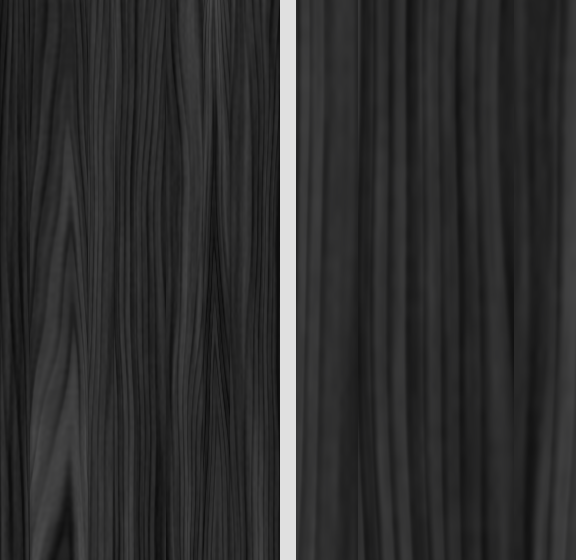
Left, the full canvas; right, a detail of the centre.
This texture is drawn by a Shadertoy shader. Its source:

```glsl
const float STRIPS = 7.0;
const vec3 TINT = vec3(1.0, 1.0, 1.005);

float hash(vec2 p) {
    p = fract(p * vec2(0.1031, 0.1173));
    p += dot(p, p.yx + 33.33);
    return fract((p.x + p.y) * p.x * 7.13);
}

float noise(vec2 p) {
    vec2 i = floor(p);
    vec2 f = fract(p);
    f = f * f * (3.0 - 2.0 * f);
    float low = mix(hash(i), hash(i + vec2(1.0, 0.0)), f.x);
    float high = mix(hash(i + vec2(0.0, 1.0)), hash(i + vec2(1.0, 1.0)), f.x);
    return mix(low, high, f.y);
}

// Long streaks: frequency across and along the grain
float streak(vec2 p, float across, float along, float seed) {
    return noise(p * vec2(across, along) + vec2(seed * 37.0 + 60.0, seed * 13.0 + 20.0));
}

// Slow sideways sway from layered sines
float sway(vec2 p, float phase) {
    return 0.55 * sin(2.1 * p.y + phase + 3.0 * p.x)
         + 0.30 * sin(4.7 * p.y + 1.7 * phase - 8.0 * p.x)
         + 0.12 * sin(11.0 * p.y + 2.3 * phase + 19.0 * p.x);
}

// Growth ring: a soft rise, then a sharper dark edge
float ring(float phase) {
    float t = fract(phase);
    return smoothstep(0.0, 0.4, t) * (1.0 - smoothstep(0.78, 1.0, t));
}

// Brightness of the grain at a warped position
float grainTone(vec2 g, float seed) {
    float broad = streak(g, 24.0, 0.6, seed);
    float medium = streak(g, 68.0, 0.9, seed + 1.0);
    float fibre = streak(g, 125.0, 9.0, seed + 2.0);
    float pores = streak(g, 130.0, 55.0, seed + 3.0);
    float rings = ring(g.x * 44.0 + 4.0 * streak(g, 11.0, 0.8, seed + 4.0));
    float pale = smoothstep(0.78, 0.96, streak(g, 27.0, 0.5, seed + 5.0));
    return 0.150
         + 0.115 * (broad - 0.5)
         + 0.105 * (medium - 0.5)
         + 0.058 * (rings - 0.58)
         + 0.035 * (fibre - 0.5)
         + 0.018 * (pores - 0.5)
         + 0.055 * pale;
}

void mainImage(out vec4 fragColor, in vec2 fragCoord) {
    vec2 p = fragCoord / iResolution.x;

    // Veneer strips of uneven width
    float lane = p.x * STRIPS + 0.25 * sin(17.0 * p.x);
    float id = floor(lane);
    float s = fract(lane);
    float seed = hash(vec2(id + 3.0, 8.0));

    // Straight grain in most strips, pointed arches in a few
    float bend = mix(0.006, 0.022, seed) * sway(p, 6.28 * seed);
    float centre = s - 0.5 + 0.12 * sway(p, 2.0);
    float arch = 0.15 * sqrt(centre * centre + 0.004) + 0.055 * p.y;
    bool arched = mod(id, 4.0) == 1.0;
    vec2 grain = vec2(arched ? arch + 0.4 * bend : p.x + bend, p.y);

    float tone = grainTone(grain, id);

    // Soft dark seams between strips
    float seam = smoothstep(0.0, 0.07, min(s, 1.0 - s));
    tone *= mix(0.82, 1.0, seam);
    tone *= 0.94 + 0.12 * seed;

    fragColor = vec4(TINT * clamp(tone, 0.055, 0.33), 1.0);
}
```
